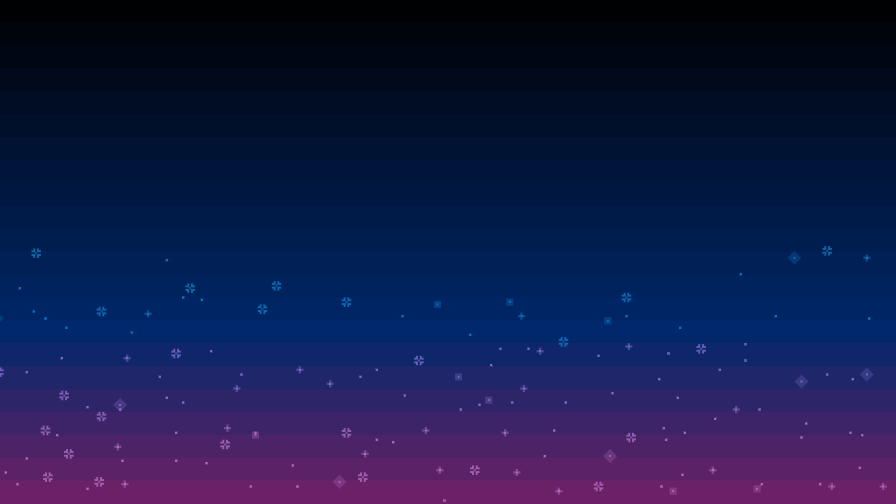
Write a WebGL 1 fragment shader that draws this background.

```glsl
precision highp float;

#define BANDS 22.0
#define ROWS 216.0
#define DUSK_BAND 14.0
#define STAR_CELL 24.0
#define STAR_CHANCE 0.64
#define STAR_LAYERS 3
#define STAR_TOP 0.465
#define STAR_SWELL 0.055

uniform vec2 u_resolution;

const vec3 NIGHT = vec3(0.0, 0.003, 0.012);
const vec3 BLUE = vec3(0.0, 0.155, 0.42);
const vec3 PLUM = vec3(0.42, 0.13, 0.40);
const vec3 CYAN_STAR = vec3(0.08, 0.50, 0.78);
const vec3 LILAC_STAR = vec3(0.50, 0.46, 0.82);
const vec3 PINK_STAR = vec3(0.74, 0.46, 0.78);

float hash(vec2 p) {
  return fract(sin(dot(p, vec2(127.1, 311.7))) * 43758.55);
}

float box(vec2 p, vec2 halfSize) {
  vec2 d = abs(p) - halfSize;
  return max(d.x, d.y);
}

// Coverage of a shape whose distance is in art cells
float fill(float d) {
  return clamp(0.5 - d * u_resolution.y / ROWS, 0.0, 1.0);
}

// Stepped sky: black to blue, then blue to plum
vec3 sky(float y) {
  float t = (1.0 - y) * BANDS;
  float blend = BANDS / u_resolution.y;
  float band = floor(t) + smoothstep(1.0 - blend, 1.0, fract(t));
  band = min(band, BANDS - 1.0);
  float rise = pow(clamp(band / DUSK_BAND, 0.0, 1.0), 0.92);
  float dusk = clamp((band - DUSK_BAND) / (BANDS - 1.0 - DUSK_BAND), 0.0, 1.0);
  return mix(mix(NIGHT, BLUE, rise), PLUM, dusk);
}

// Opacity of one star; kind chooses dot, cross, flower, square or diamond
float star(vec2 p, float kind) {
  float core = fill(box(p, vec2(0.5)));
  if (kind < 0.57) return core * 0.85;
  if (kind < 0.72) {
    float arms = min(box(p, vec2(1.5, 0.5)), box(p, vec2(0.5, 1.5)));
    return max(core * 0.9, fill(arms) * 0.45);
  }
  if (kind < 0.88) {
    vec2 a = abs(p) * 1.25;
    float petals = min(box(a - vec2(1.5, 1.0), vec2(1.0, 0.5)),
                       box(a - vec2(1.0, 1.5), vec2(0.5, 1.0)));
    return max(core * 0.5, fill(petals * 0.8) * 0.75);
  }
  if (kind < 0.94) return max(core * 0.75, fill(box(p, vec2(1.5))) * 0.3);
  float diamond = (abs(p.x) + abs(p.y) - 3.0) * 0.707;
  return max(core * 0.75, fill(diamond) * 0.25);
}

vec3 starColor(float y) {
  vec3 warm = mix(PINK_STAR, LILAC_STAR, smoothstep(0.05, 0.30, y));
  return mix(warm, CYAN_STAR, step(0.32, y));
}

void main() {
  vec2 uv = gl_FragCoord.xy / u_resolution;
  vec2 art = gl_FragCoord.xy * ROWS / u_resolution.y;
  float artWidth = ROWS * u_resolution.x / u_resolution.y;
  vec3 color = sky(uv.y);

  // Overlapping jittered grids of stars below a gentle valley
  for (int i = 0; i < STAR_LAYERS; i++) {
    float layer = float(i);
    vec2 offset = vec2(7.0, 11.0) * layer;
    vec2 cell = floor((art + offset) / STAR_CELL);
    vec2 seed = cell + layer * vec2(37.0, 71.0);
    vec2 jitter = vec2(hash(seed + 3.1), hash(seed + 8.7));
    vec2 inCell = floor(3.0 + jitter * (STAR_CELL - 6.0)) + 0.5;
    vec2 center = cell * STAR_CELL + inCell - offset;
    float height = center.y / ROWS;
    float valley = STAR_TOP + STAR_SWELL * cos(6.2832 * center.x / artWidth);
    float present = step(hash(seed + 15.3), STAR_CHANCE) * step(height, valley);
    float alpha = present * star(art - center, hash(seed + 21.9));
    color = mix(color, starColor(height), alpha);
  }

  gl_FragColor = vec4(color, 1.0);
}
```
